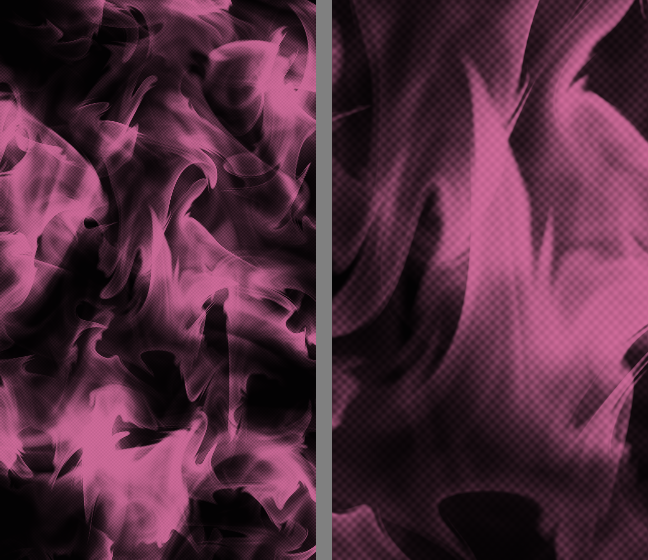
Left: the whole. Right: its middle third, enlarged.
Give the GLSL for this background, as a WebGL 1 fragment shader.

```glsl
precision highp float;

uniform vec2 u_resolution;

#define SMOKE_COLOR vec3(0.79, 0.405, 0.587)
#define SHADOW_COLOR vec3(0.012, 0.006, 0.010)
#define SWIRL 1.0
#define SWIRL_FREQ 5.5
#define SHEET_LAYERS 6
#define SHEET_DENSITY 1.4
#define SHEET_GAIN 2.0
#define HAZE 0.14
#define PLUMES 5
#define PLUME_SIZE vec2(0.36, 0.21)
#define HALFTONE_CELLS 192.0
#define HALFTONE_DEPTH 0.34

vec2 direction(float angle) {
  return vec2(cos(angle), sin(angle));
}

// Layered sine shears: each octave slides the plane along a new axis.
vec2 swirl(vec2 p, float seed) {
  float freq = SWIRL_FREQ;
  for (int i = 0; i < 8; i++) {
    float n = float(i);
    vec2 axis = direction(2.4 * n + 0.6 * seed);
    float wave = sin(freq * dot(p, axis) + seed * (n + 1.0));
    p += vec2(-axis.y, axis.x) * SWIRL * wave / freq;
    freq *= 1.45;
  }
  return p;
}

// Broad masses of smoke, alternating sides down the canvas.
float plumeMass(vec2 p) {
  float mass = 0.0;
  for (int i = 0; i < PLUMES; i++) {
    float n = float(i);
    vec2 center = vec2(mix(0.80, 0.15, mod(n, 2.0)), 1.62 - 0.38 * n);
    vec2 d = p - center;
    d.y += 0.35 * d.x;
    d /= PLUME_SIZE;
    mass += exp(-dot(d, d));
  }
  return mass;
}

// Translucent folds: a slow fade on one side, a bright crisp rim on the other.
// Higher layers hold smaller wisps.
float foldedSheet(vec2 p, float layer) {
  float seed = 1.7 + 2.3 * layer;
  vec2 q = swirl(p * (1.0 + 0.4 * layer), seed);
  vec2 axis = direction(0.5 + 1.3 * layer);
  float phase = dot(q, axis) * SHEET_DENSITY + 0.37 * layer;
  float s = fract(phase);
  float along = dot(q, vec2(-axis.y, axis.x));
  float strength = 0.5 + 0.5 * sin(floor(phase) * 2.4 + 5.0 * along + seed);
  float body = 0.7 * s * s * s + 0.8 * pow(s, 14.0);
  return strength * strength * body * smoothstep(0.0, 0.07, 1.0 - s);
}

void main() {
  vec2 p = gl_FragCoord.xy / u_resolution.x;

  float mass = plumeMass(swirl(p, 0.4));
  float sheets = 0.0;
  for (int i = 0; i < SHEET_LAYERS; i++) {
    sheets += foldedSheet(p, float(i));
  }

  // Combine haze, folds and dense cores, then roll off the highlights.
  float density = mass * (HAZE + SHEET_GAIN * sheets) + 0.06 * sheets;
  density += 0.42 * smoothstep(0.75, 1.1, mass);
  density = max(density - 0.03, 0.0);
  float tone = density / pow(1.0 + pow(density, 4.0), 0.25);

  // Fine halftone grain, strongest in the middle tones.
  vec2 cell = sin(p * HALFTONE_CELLS * 3.14159);
  tone += HALFTONE_DEPTH * cell.x * cell.y * tone * (1.15 - tone);

  gl_FragColor = vec4(mix(SHADOW_COLOR, SMOKE_COLOR, tone), 1.0);
}
```
